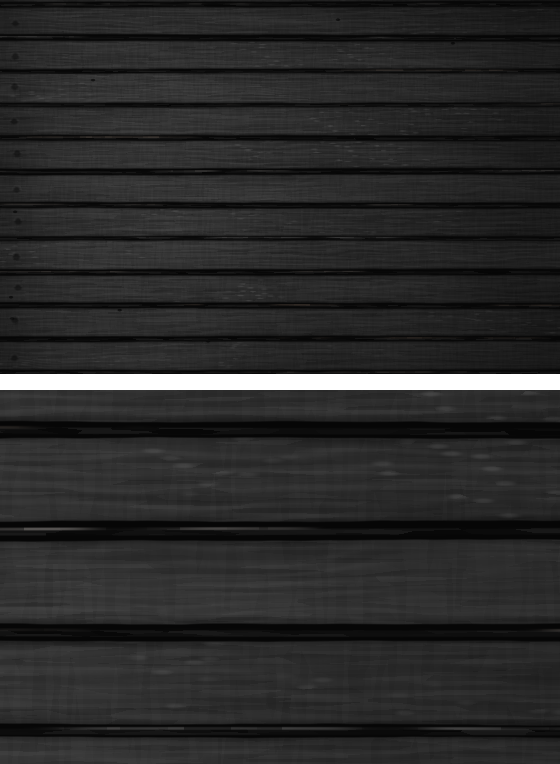
Top: the whole. Bottom: its middle third, enlarged.
Write a Shadertoy shader that draws this texture.

```glsl
const float PITCH = 0.0895;   // plank spacing in canvas heights

float hash(vec2 p) {
    return fract(sin(dot(p, vec2(127.1, 311.7))) * 43758.545);
}

// Cellular noise: x = distance to nearest point, y = random id of its cell
vec2 cellular(vec2 p) {
    vec2 cell = floor(p), nearest = vec2(9.0, 0.0);
    for (int j = -1; j <= 1; j++)
    for (int i = -1; i <= 1; i++) {
        vec2 c = cell + vec2(i, j);
        vec2 point = c + vec2(hash(c), hash(c + 37.0));
        float d = length(p - point);
        if (d < nearest.x) nearest = vec2(d, hash(c + 71.0));
    }
    return nearest;
}

// Layered sines, roughly -1 to 1
float waves(vec2 p) {
    float sum = 0.0, amp = 0.55;
    for (int i = 0; i < 4; i++) {
        sum += amp * sin(p.x + 1.7 * sin(p.y)) * cos(0.8 * p.y + 0.4 * p.x);
        p = mat2(1.6, 0.9, -0.9, 1.6) * p + 4.1;
        amp *= 0.6;
    }
    return sum;
}

float plankShade(vec2 p, float v, float id) {
    float seed = hash(vec2(id, 5.0));
    vec2 q = p + vec2(seed * 19.0, id * 3.7);

    // Growth rings, bent by slow waves and more strongly on some planks
    float bend = waves(vec2(q.x * 3.5, v * 1.8 + id * 2.3));
    float ring = v * mix(6.0, 9.0, seed) + bend * mix(0.7, 2.4, seed * seed)
               + 0.15 * sin(q.x * 31.0 + v * 6.0);
    float rings = pow(0.5 + 0.5 * sin(6.283 * ring), 2.0) - 0.375;
    float ringAmount = 0.5 + 0.5 * waves(vec2(q.x * 2.3 + 8.0, id));

    // Fine fibres and cross-cut saw marks
    float fibre = cellular(vec2(q.x * 14.0, q.y * 260.0)).y - 0.5;
    float longFibre = cellular(vec2(q.x * 3.0, q.y * 130.0)).y - 0.5;
    float saw = cellular(vec2(q.x * 170.0, q.y * 22.0)).y - 0.5;

    float shade = 0.181 + 0.02 * (seed - 0.5);
    shade += 0.016 * waves(vec2(q.x * 4.0, v * 2.0 + id));
    shade += 0.034 * rings * ringAmount + 0.034 * fibre + 0.026 * longFibre + 0.016 * saw;

    // Rubbed flecks gathered in worn patches
    vec2 fleck = cellular(vec2(q.x * 38.0, q.y * 150.0));
    float worn = smoothstep(0.1, 0.6, waves(q * vec2(4.5, 9.0) + 2.0));
    shade += 0.07 * worn * step(0.8, fleck.y) * smoothstep(0.5, 0.1, fleck.x);

    // Rare small pits
    vec2 pit = cellular(q * vec2(9.0, 14.0));
    shade *= 1.0 - 0.6 * step(0.9, pit.y) * smoothstep(0.07, 0.03, pit.x);
    return shade;
}

void mainImage(out vec4 fragColor, in vec2 fragCoord) {
    float px = 1.0 / iResolution.y;
    vec2 uv = fragCoord / iResolution.xy;
    vec2 p = fragCoord * px;

    float row = (p.y - 0.004) / PITCH + 0.012 * sin(p.x * 2.1 + floor(p.y / PITCH + 0.5) * 2.4);
    float id = floor(row), v = fract(row);
    float shade = plankShade(p, v, id);

    // Nail head near the left end of each plank
    vec2 nail = vec2(0.037 + 0.012 * hash(vec2(id, 2.0)), 0.44 + 0.16 * hash(vec2(id, 3.0)));
    float r = length(vec2(p.x - nail.x, (v - nail.y) * PITCH));
    shade *= 1.0 - 0.38 * smoothstep(0.011 + px, 0.008 - px, r);
    shade += 0.04 * smoothstep(0.003 + px, 0.003 - px, abs(r - 0.009)) * step(nail.y, v);

    // Uneven lighting: brighter left of centre, dim right side and corners
    float light = 0.88 + 0.28 * exp(-pow((uv.x - 0.27) / 0.28, 2.0));
    light *= 1.0 - 0.25 * smoothstep(0.65, 1.0, uv.x) - 0.16 * smoothstep(0.1, 0.0, uv.x);
    light *= 1.0 - 0.22 * pow(abs(uv.y - 0.52) * 2.0, 3.0);
    vec3 color = vec3(shade * light);

    // Dark gap between planks, with a ragged edge
    float seam = floor(row + 0.5);
    float s = (row - seam) * PITCH;
    float width = mix(0.0055, 0.009, hash(vec2(seam, 8.0)))
                + 0.0012 * waves(vec2(p.x * 14.0, seam * 3.0 + sign(s)));
    float gap = 1.0 - smoothstep(width - px, width + px, abs(s));
    color *= 1.0 - 0.25 * smoothstep(width + 0.007, width, abs(s));

    // Recessed tongue inside the gap
    float chips = cellular(vec2(p.x * 22.0 + seam * 9.0, p.y * 260.0)).y;
    float tongue = smoothstep(0.0028 + px, 0.0028 - px, abs(s + 0.001));
    vec3 gapColor = vec3(0.025 + tongue * 0.075 * chips);

    // Broken bare-wood edge catching light
    float bare = smoothstep(0.0, 0.5, waves(vec2(p.x * 5.0 + seam * 7.0, seam * 1.9)));
    bare *= 0.35 + 0.65 * cellular(vec2(p.x * 30.0, seam * 5.0)).y;
    float line = smoothstep(0.0012 + px, 0.0012 - px, abs(s - 0.002));
    vec3 bareColor = mix(vec3(0.34), vec3(0.42, 0.34, 0.28), hash(vec2(seam, 4.0)));
    gapColor = mix(gapColor, bareColor * light, line * bare * 0.85);

    fragColor = vec4(mix(color, gapColor, gap), 1.0);
}
```
